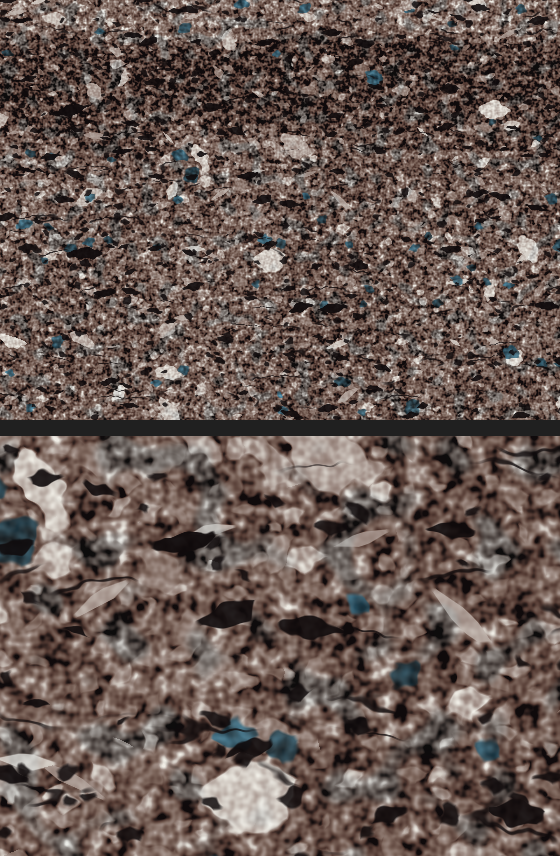
Top: the whole. Bottom: its middle third, enlarged.
Reproduce this texture procedurally as a WebGL 1 fragment shader.

```glsl
precision highp float;
// Thin section of a laminated siltstone: brown clay, pale grains, dark lenses and blue pores.
uniform vec2 u_resolution;

#define SILT_SIZE 0.023
#define SAND_SIZE 0.042
#define SILT_SHARE 0.72
#define SAND_SHARE 0.36
#define LENS_SHARE 0.30
#define PORE_SHARE 0.13
#define CLAY_TONE 0.40
#define CLAY_CONTRAST 0.42
#define BED_DARKNESS 0.17
#define EDGE_SOFTNESS 0.0022

const vec3 OPAQUE = vec3(0.06, 0.04, 0.045);
const vec3 UMBER = vec3(0.33, 0.23, 0.20);
const vec3 BROWN = vec3(0.49, 0.40, 0.36);
const vec3 TAUPE = vec3(0.63, 0.56, 0.53);
const vec3 PALE = vec3(0.82, 0.79, 0.76);
const vec3 QUARTZ = vec3(0.94, 0.93, 0.90);
const vec3 PORE_BLUE = vec3(0.13, 0.29, 0.36);

vec3 hash3(vec2 p) {
  vec3 q = fract(p.xyx * vec3(0.1031, 0.1030, 0.0973));
  q += dot(q, q.yxz + 33.33);
  return fract((q.xxy + q.yzz) * q.zyx);
}

vec2 gradient(vec2 cell) {
  float a = 6.2832 * hash3(cell + 17.0).x;
  return vec2(cos(a), sin(a));
}

// Gradient noise, roughly -1 to 1
float noise(vec2 p) {
  vec2 i = floor(p), f = fract(p);
  vec2 u = f * f * f * (f * (f * 6.0 - 15.0) + 10.0);
  vec2 e = vec2(1.0, 0.0);
  float low = mix(dot(gradient(i), f), dot(gradient(i + e), f - e), u.x);
  float high = mix(dot(gradient(i + e.yx), f - e.yx), dot(gradient(i + 1.0), f - 1.0), u.x);
  return 1.5 * mix(low, high, u.y);
}

// Scattered angular grains: x = cover, y = random value of the grain.
// tilt is the largest angle away from the bedding, flatness the length over height.
vec2 grains(vec2 p, float size, float share, float flatness, float tilt, float seed) {
  vec2 q = p / size, cell = floor(q), best = vec2(0.0);
  float soft = max(EDGE_SOFTNESS, 0.7 / u_resolution.y) / size;
  for (int y = -1; y <= 1; y++) {
    for (int x = -1; x <= 1; x++) {
      vec2 id = cell + vec2(float(x), float(y));
      vec3 place = hash3(id + seed), shape = hash3(id + seed + 71.0);
      vec2 d = q - id - 0.5 - 0.7 * (place.xy - 0.5);
      float a = tilt * (2.0 * shape.x - 1.0);
      d = mat2(cos(a), -sin(a), sin(a), cos(a)) * d;
      d.y *= mix(1.0, flatness, 0.4 + 0.6 * shape.y);
      // Rounded body cut by a slanted facet
      float facet = 6.2832 * shape.z;
      float r = max(length(d), 0.82 * (abs(d.x) + abs(d.y)));
      r = max(r, 1.5 * dot(d, vec2(cos(facet), sin(facet))));
      float radius = mix(0.22, 0.52, shape.z * shape.z);
      float cover = (1.0 - smoothstep(-soft, soft, r - radius)) * step(place.z, share);
      if (cover > best.x) best = vec2(cover, fract(shape.y * 7.0 + shape.x));
    }
  }
  return best;
}

// Colour ramp from opaque matter through clay to clear quartz
vec3 mineralColor(float t) {
  vec3 c = mix(OPAQUE, UMBER, clamp(t / 0.25, 0.0, 1.0));
  c = mix(c, BROWN, clamp((t - 0.25) / 0.27, 0.0, 1.0));
  c = mix(c, TAUPE, clamp((t - 0.52) / 0.22, 0.0, 1.0));
  c = mix(c, PALE, clamp((t - 0.74) / 0.19, 0.0, 1.0));
  return mix(c, QUARTZ, clamp((t - 0.93) / 0.14, 0.0, 1.0));
}

void main() {
  vec2 p = gl_FragCoord.xy / u_resolution.y;

  // Bedding: a dark clay band under a pale top, with faint laminae
  float level = p.y + 0.025 * noise(p * vec2(2.5, 6.0));
  float clayBand = smoothstep(0.58, 0.80, level) * (1.0 - smoothstep(0.88, 0.93, level));
  float paleTop = smoothstep(0.89, 0.95, level);
  float lamina = noise(p * vec2(3.0, 13.0) + 4.0);
  float richness = clamp(1.0 - 0.55 * clayBand + 0.25 * paleTop + 0.3 * lamina, 0.0, 1.4);

  // Mottled clay matrix
  float coarse = noise(p * vec2(38.0, 50.0)), medium = noise(p * 95.0 + 9.0);
  float fine = noise(p * 180.0 + 31.0);
  float mottle = 0.9 * coarse + medium + 0.75 * fine;
  float tone = CLAY_TONE + CLAY_CONTRAST * mottle
    + BED_DARKNESS * (0.6 * paleTop - clayBand + 0.4 * lamina);

  // Pale grains, from silt to a few large clear ones and thin shards
  vec2 rough = p + 0.0035 * vec2(coarse + medium, noise(p * 70.0 + 53.0));
  float speckle = 0.14 * medium + 0.16 * fine;
  vec2 silt = grains(rough, SILT_SIZE, SILT_SHARE * richness, 1.7, 1.2, 3.0);
  vec2 sand = grains(rough, SAND_SIZE, SAND_SHARE * richness, 1.8, 1.1, 137.0);
  vec2 clear = grains(rough, 0.085, 0.13 * richness, 2.2, 1.3, 291.0);
  vec2 shard = grains(p, 0.07, 0.13 * richness, 6.0, 0.9, 419.0);
  tone = mix(tone, 0.52 + 0.40 * silt.y + speckle, 0.8 * silt.x);
  tone = mix(tone, 0.58 + 0.40 * sand.y + speckle, 0.85 * sand.x);
  tone = mix(tone, 0.84 + 0.22 * clear.y + 0.6 * speckle, 0.9 * clear.x);
  tone = mix(tone, 0.80 + 0.22 * shard.y, 0.85 * shard.x);

  // Greyish patches and blue pores
  vec3 color = mineralColor(tone);
  float grey = dot(color, vec3(0.35, 0.45, 0.20));
  color = mix(color, grey * vec3(0.99, 1.0, 0.99), 0.65 * smoothstep(0.1, 0.5, noise(p * 27.0 + 83.0)));
  vec2 pore = grains(rough, 0.05, PORE_SHARE * richness, 1.5, 0.7, 557.0);
  color = mix(color, PORE_BLUE * (0.6 + 0.7 * pore.y + 0.6 * medium), 0.8 * pore.x);

  // Opaque specks, flat lenses and hairline streaks along the bedding
  float speck = grains(rough, 0.024, 0.55 * LENS_SHARE, 1.8, 0.8, 673.0).x;
  float lens = grains(rough, 0.055, LENS_SHARE, 3.6, 0.35, 787.0).x;
  float bigLens = grains(rough, 0.11, 0.4 * LENS_SHARE, 4.5, 0.25, 911.0).x;
  float streak = 1.0 - smoothstep(0.02, 0.09, abs(noise(rough * vec2(9.0, 38.0) + 61.0)));
  streak *= smoothstep(0.25, 0.5, noise(p * vec2(9.0, 24.0) + 97.0));
  float dark = max(max(0.85 * speck, 0.9 * lens), max(0.95 * bigLens, 0.8 * streak));
  color = mix(color, OPAQUE, dark);

  gl_FragColor = vec4(color, 1.0);
}
```
